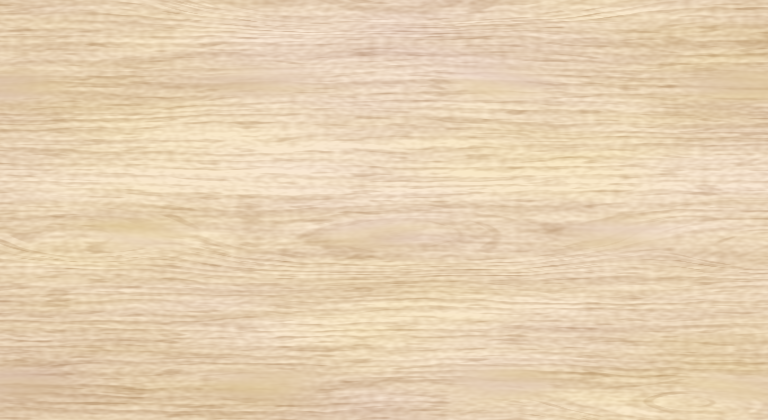
Reproduce this texture procedurally as a Shadertoy shader.

```glsl
// Pale oak board: fine horizontal grain, a few cathedral figures, short pores.
#define DARK_WOOD   vec3(0.795, 0.677, 0.541)
#define LIGHT_WOOD  vec3(0.962, 0.890, 0.783)
#define BASE_TONE   0.72
#define RING_FREQ   46.0
#define RING_AMOUNT 0.42
#define FIBRE_AMOUNT 0.42
#define PORE_AMOUNT 0.30
#define BROAD_AMOUNT 0.46
#define WAVINESS    0.026
#define TINT_AMOUNT 0.060
#define SOFT_AMOUNT 0.70

// Random unit gradient at a lattice point.
vec2 gradientAt(vec2 cell) {
    uvec2 q = uvec2(ivec2(cell) + 4096);
    uint h = q.x * 1597334677u ^ q.y * 3812015801u;
    h = (h ^ (h >> 15)) * 2246822519u;
    h = (h ^ (h >> 13)) * 3266489917u;
    h ^= h >> 16;
    float angle = float(h & 65535u) * 6.28319 / 65536.0;
    return vec2(cos(angle), sin(angle));
}

// Gradient noise, about -0.7 to 0.7.
float gradientNoise(vec2 p) {
    vec2 i = floor(p), f = p - i;
    vec2 u = f * f * f * (f * (f * 6.0 - 15.0) + 10.0);
    vec2 e = vec2(1.0, 0.0);
    float a = dot(gradientAt(i), f);
    float b = dot(gradientAt(i + e.xy), f - e.xy);
    float c = dot(gradientAt(i + e.yx), f - e.yx);
    float d = dot(gradientAt(i + e.xx), f - e.xx);
    return mix(mix(a, b, u.x), mix(c, d, u.x), u.y);
}

// Folds the growth rings into nested ovals around a centre.
float cathedral(vec2 p, vec2 centre, vec2 size) {
    vec2 d = p - centre;
    float oval = length(vec2(d.x * 0.19, d.y));
    vec2 s = d / size;
    float r2 = dot(s, s);
    return (oval - d.y) * exp(-r2 * r2);
}

// Faint blurred patches in staggered rows.
float softPatch(vec2 p) {
    float row = floor((p.y - 0.08) / 0.362 + 0.5);
    float x = p.x - 0.03 - 0.29 * mod(row, 2.0);
    vec2 d = vec2(x - 0.58 * floor(x / 0.58 + 0.5), p.y - 0.08 - 0.362 * row);
    d /= vec2(0.16, 0.052);
    return 1.0 - smoothstep(0.35, 1.1, length(d));
}

// Thin dark lines, sharp on one side like late wood.
float ringLines(float phase) {
    float t = fract(phase);
    return smoothstep(0.25, 0.80, t) * (1.0 - smoothstep(0.82, 1.0, t));
}

void mainImage(out vec4 fragColor, in vec2 fragCoord) {
    vec2 uv = fragCoord / iResolution.xy;
    vec2 p = fragCoord / iResolution.y;

    // Gentle drift of the grain
    float drift = gradientNoise(p * vec2(1.2, 3.0) + 7.0)
                + 0.22 * gradientNoise(p * vec2(4.5, 11.0) + 31.0);
    vec2 g = p + vec2(0.0, WAVINESS * drift);

    // Ring coordinate with cathedral figures
    float ring = g.y
        + cathedral(g, vec2(0.95, 0.44), vec2(0.52, 0.085))
        + cathedral(g, vec2(1.88, 0.41), vec2(0.27, 0.065))
        + cathedral(g, vec2(0.20, 0.43), vec2(0.18, 0.055))
        + cathedral(g, vec2(0.92, 1.01), vec2(0.48, 0.075))
        + cathedral(g, vec2(1.66, 0.04), vec2(0.34, 0.065));

    // Growth rings: long lines of uneven spacing and strength
    float phase = ring * RING_FREQ
                + 1.3 * gradientNoise(vec2(p.x * 0.9, ring * 17.0))
                + 0.30 * gradientNoise(p * vec2(11.0, 45.0) + 23.0);
    float strength = 0.62 + 0.9 * gradientNoise(vec2(p.x * 2.0 + 9.0, ring * 31.0));
    float rings = clamp(strength, 0.1, 1.2) * (0.27 - ringLines(phase));

    // Fine fibres and short dark pores
    float fibres = 0.7 * gradientNoise(g * vec2(5.0, 118.0) + 53.0)
                 + 0.8 * gradientNoise(g * vec2(48.0, 139.0) + 17.0);
    float pores = smoothstep(0.16, 0.42, gradientNoise(vec2(p.x * 11.0, ring * 121.0) + 83.0));

    // Broad bands of tone, brighter in the middle
    float broad = gradientNoise(g * vec2(0.8, 6.0) + 3.0)
                + 0.6 * gradientNoise(g * vec2(1.7, 17.0) + 61.0);
    vec2 fromCentre = uv - 0.5;
    float glow = 0.10 - 0.65 * dot(fromCentre, fromCentre);

    float blurred = softPatch(p + 0.03 * drift);
    float detail = RING_AMOUNT * rings + FIBRE_AMOUNT * fibres - PORE_AMOUNT * pores;
    float smear = 0.28 * gradientNoise(g * vec2(5.0, 42.0) + 19.0) - 0.08;
    detail = mix(detail, smear, SOFT_AMOUNT * blurred);

    float tone = clamp(BASE_TONE + glow + BROAD_AMOUNT * broad + detail, -0.1, 1.08);
    vec3 colour = mix(DARK_WOOD, LIGHT_WOOD, tone);

    // Drift between yellow and pink
    float tint = gradientNoise(p * vec2(1.6, 4.0) + 97.0)
               + (0.4 + 0.6 * blurred) * gradientNoise(g * vec2(4.0, 34.0) + 41.0);
    colour += TINT_AMOUNT * tint * vec3(0.0, -0.05, 1.0);

    fragColor = vec4(clamp(colour, 0.0, 1.0), 1.0);
}
```
